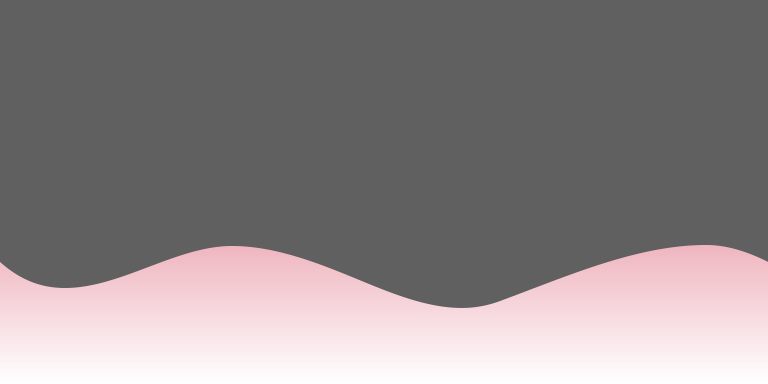
Reproduce this background procedurally as a Shadertoy shader.

```glsl
// A pink wave fading to white at the bottom, under a flat grey field.

// Crest and trough knots: x, height, slope (canvas is 2 wide, 1 high).
const vec3 knots[8] = vec3[8](
    vec3(0.0, 0.318, -0.9),
    vec3(0.169, 0.25, 0.0),
    vec3(0.604, 0.3594, 0.0),
    vec3(0.911, 0.281, -0.41),
    vec3(1.203, 0.198, 0.0),
    vec3(1.302, 0.216, 0.37),
    vec3(1.839, 0.362, 0.0),
    vec3(2.0, 0.318, -0.5)
);

// Cubic Hermite curve from knot a to knot b.
float hermite(vec3 a, vec3 b, float x) {
    float span = b.x - a.x;
    float t = (x - a.x) / span;
    float u = 1.0 - t;
    return mix(a.y, b.y, t * t * (3.0 - 2.0 * t))
         + span * t * u * (a.z * u - b.z * t);
}

float waveHeight(float x) {
    float height = knots[0].y;
    for (int i = 0; i < 7; i++) {
        if (x >= knots[i].x) height = hermite(knots[i], knots[i + 1], x);
    }
    return height;
}

void mainImage(out vec4 fragColor, in vec2 fragCoord) {
    vec2 p = fragCoord / iResolution.xy * vec2(2.0, 1.0);

    // Vertical gradient inside the wave
    vec3 pink = vec3(0.937, 0.71, 0.75);
    vec3 wave = mix(vec3(1.0), pink, clamp(p.y / 0.362, 0.0, 1.0));

    // Antialiased wave edge over the grey
    float coverage = clamp((waveHeight(p.x) - p.y) * iResolution.y + 0.5, 0.0, 1.0);
    fragColor = vec4(mix(vec3(0.376), wave, coverage), 1.0);
}
```
